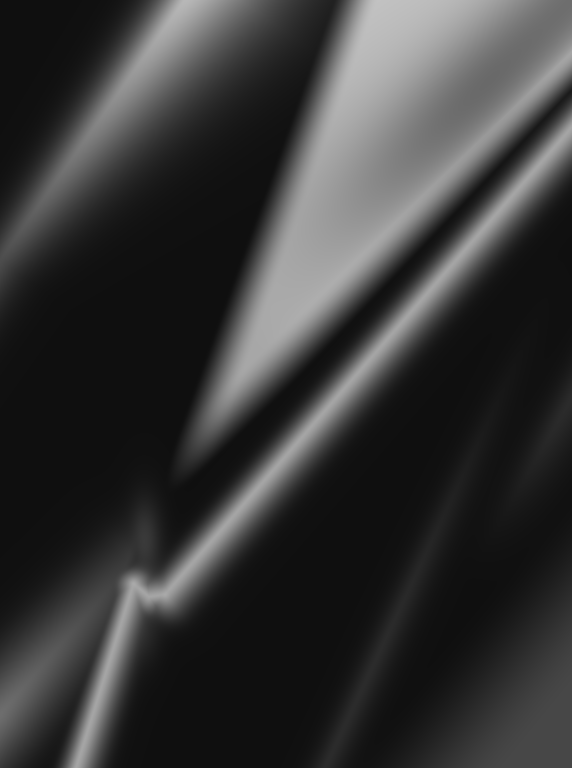
Reproduce this background procedurally as a Shadertoy shader.

```glsl
#define BLACK_LEVEL 0.006
#define BEAM_GAIN 0.66
#define PANEL_LOW 0.65
#define PANEL_HIGH 0.76
#define PANEL_VALLEY 0.34
#define FOLD_GAIN 0.64
#define SHEET_GAIN 0.43
#define FAINT_GAIN 0.11
#define CORNER_GAIN 0.22

// x: progress from a to b, y: signed distance, positive on the right
vec2 lineCoords(vec2 p, vec2 a, vec2 b) {
    vec2 span = b - a;
    vec2 q = p - a;
    float len = length(span);
    return vec2(dot(q, span) / (len * len), (q.x * span.y - q.y * span.x) / len);
}

float falloff(float s) {
    return exp(-s * sqrt(s));
}

// Endless crease with its own softness on each side
float crease(float d, float leftWidth, float rightWidth) {
    return falloff(abs(d) / (d < 0.0 ? leftWidth : rightWidth));
}

// Crease with round ends; widths blend around the caps
float foldSegment(vec2 p, vec2 a, vec2 b, float leftWidth, float rightWidth) {
    vec2 k = lineCoords(p, a, b);
    float d = length(p - mix(a, b, clamp(k.x, 0.0, 1.0)));
    float side = 0.5 + 0.5 * k.y / max(d, 1e-5);
    return falloff(d / mix(leftWidth, rightWidth, clamp(side, 0.0, 1.0)));
}

float glow(vec2 p, vec2 center, vec2 radius) {
    vec2 q = (p - center) / radius;
    return exp(-dot(q, q));
}

float smoothMax(float a, float b, float k) {
    float h = max(k - abs(a - b), 0.0) / k;
    return max(a, b) + 0.25 * h * h * k;
}

// Upper left beam, wider and brighter toward the top
float upperBeam(vec2 p) {
    vec2 k = lineCoords(p, vec2(0.0, 0.661), vec2(0.241, 1.0));
    float t = clamp(k.x, 0.0, 1.1);
    return mix(0.24, BEAM_GAIN, t)
        * crease(k.y, mix(0.026, 0.032, t), mix(0.035, 0.085, t));
}

// Bright wedge between two soft edges, shaded by a long valley
float brightPanel(vec2 p) {
    float leftEdge = lineCoords(p, vec2(0.267, 0.388), vec2(0.488, 1.0)).y;
    vec2 k = lineCoords(p, vec2(0.341, 0.544), vec2(0.747, 0.935));
    float t = clamp(k.x, 0.0, 1.0);
    float inside = max(-k.y, 0.0);
    float valley = (inside - 0.045) / 0.075;
    float depth = PANEL_VALLEY * smoothstep(0.05, 0.85, k.x);
    float shade = mix(PANEL_LOW, PANEL_HIGH, t) - depth * exp(-valley * valley);
    shade += 0.12 * t * exp(-inside / 0.015);
    float mask = smoothstep(-0.06, 0.005, leftEdge);
    return shade * mask * (1.0 - smoothstep(0.0, mix(0.072, 0.046, t), k.y));
}

// Long thin fold that hooks and turns down at its lower end
float hookedFold(vec2 p) {
    vec2 heel = vec2(0.215, 0.226);
    vec2 hook = vec2(0.174, 0.240);
    float rising = foldSegment(p, heel, vec2(0.760, 0.852), 0.021, 0.031);
    float bend = foldSegment(p, hook, vec2(0.194, 0.223), 0.018, 0.026);
    float base = foldSegment(p, vec2(0.194, 0.223), heel, 0.026, 0.020);
    float falling = foldSegment(p, vec2(0.096, -0.01), hook, 0.018, 0.027);
    float fold = smoothMax(rising, falling, 0.12);
    fold = smoothMax(fold, max(bend, base), 0.12);
    float feather = 0.22 * glow(p, vec2(0.188, 0.295), vec2(0.026, 0.065));
    feather += 0.12 * glow(p, vec2(0.190, 0.175), vec2(0.022, 0.045));
    return smoothMax(FOLD_GAIN * fold, feather, 0.15);
}

// Grey sheet ending at the falling part of the fold
float lowerSheet(vec2 p) {
    vec2 k = lineCoords(p, vec2(0.0, 0.070), vec2(0.170, 0.265));
    float border = lineCoords(p, vec2(0.098, 0.0), vec2(0.174, 0.242)).y;
    float gain = SHEET_GAIN * mix(1.0, 0.55, clamp(k.x, 0.0, 1.0));
    gain *= 1.0 - smoothstep(1.0, 1.5, k.x);
    return gain * crease(k.y, 0.062, 0.06) * (1.0 - smoothstep(-0.018, 0.016, border));
}

// Dim streaks and the grey corner at the lower right
float faintFolds(vec2 p) {
    vec2 first = lineCoords(p, vec2(0.423, 0.0), vec2(0.612, 0.401));
    vec2 second = lineCoords(p, vec2(0.638, 0.297), vec2(0.747, 0.486));
    float corner = lineCoords(p, vec2(0.470, -0.02), vec2(0.747, 0.320)).y;
    float light = FAINT_GAIN * crease(first.y, 0.018, 0.022)
        * (1.0 - smoothstep(0.3, 1.7, first.x));
    light += FAINT_GAIN * crease(second.y, 0.022, 0.034) * smoothstep(-0.3, 1.0, second.x);
    return light + CORNER_GAIN * smoothstep(-0.03, 0.14, corner);
}

void mainImage(out vec4 fragColor, in vec2 fragCoord) {
    vec2 p = fragCoord / iResolution.y;
    float light = BLACK_LEVEL + upperBeam(p) + faintFolds(p);
    light += smoothMax(brightPanel(p), hookedFold(p), 0.02);
    light = smoothMax(light, lowerSheet(p), 0.06);
    fragColor = vec4(vec3(clamp(light, 0.0, 1.0)), 1.0);
}
```
